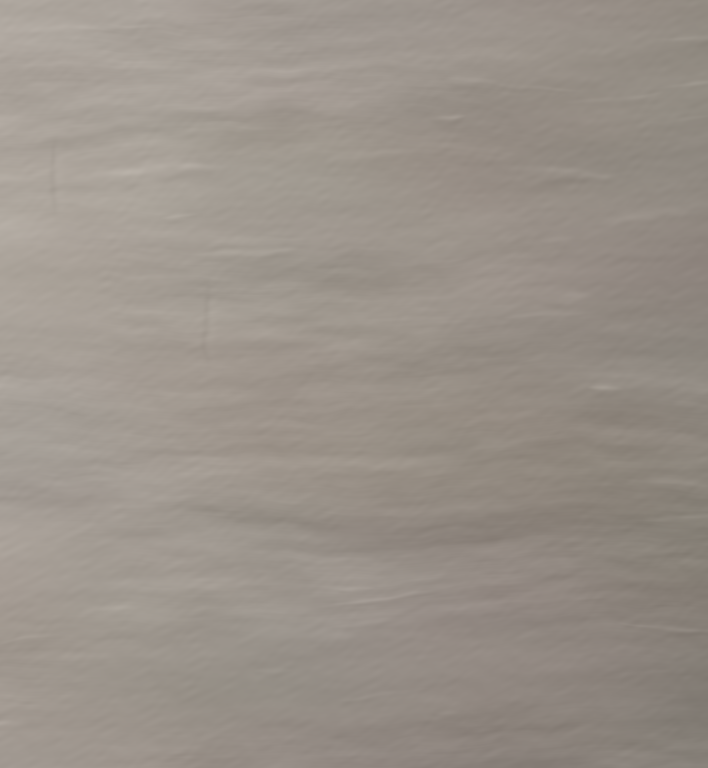
This texture is drawn by a WebGL 2 fragment shader. Its source:

```glsl
#version 300 es
precision highp float;
// Pale grey-brown wood laminate: a soft diagonal light falloff, stretched value
// noise for the nearly horizontal grain, scattered ragged pale flecks and
// two faint board joints. All lengths are in canvas heights.
uniform vec2 u_resolution;
out vec4 fragColor;

float hash(vec2 p) {
    return fract(sin(dot(p, vec2(127.1, 311.7))) * 43758.5453);
}

float noise(vec2 p) {
    vec2 cell = floor(p), f = fract(p);
    f = f * f * (3.0 - 2.0 * f);
    float low = mix(hash(cell), hash(cell + vec2(1, 0)), f.x);
    float high = mix(hash(cell + vec2(0, 1)), hash(cell + vec2(1, 1)), f.x);
    return mix(low, high, f.y);
}

float fbm(vec2 p) {
    float sum = 0.0, gain = 0.5;
    for (int i = 0; i < 4; i++) {
        sum += gain * (noise(p) - 0.5);
        p = mat2(1.6, 0.15, -0.15, 2.0) * p + 17.3;
        gain *= 0.55;
    }
    return sum;
}

// Smooth bump of height one around zero.
float bump(float offset, float width) {
    float t = offset / width;
    return exp(-t * t);
}

// Lens-shaped pale flecks, each with a slight shadow under its edge.
float flecks(vec2 p) {
    float sum = 0.0;
    for (int i = 0; i < 40; i++) {
        float id = float(i);
        vec2 center = vec2(hash(vec2(id, 1.3)) * 0.95, hash(vec2(id, 4.7)));
        float halfLength = mix(0.025, 0.11, pow(hash(vec2(id, 7.1)), 2.0));
        float thickness = mix(0.003, 0.0075, hash(vec2(id, 9.9)));
        vec2 d = p - center;
        d.y -= d.x * (hash(vec2(id, 12.4)) - 0.4) * 0.2;
        float taper = max(0.0, 1.0 - d.x * d.x / (halfLength * halfLength));
        float width = thickness * (0.35 + 0.65 * taper);
        float ridge = bump(d.y, width);
        float shadow = bump(d.y + 2.0 * width, 1.5 * width);
        float strength = mix(0.3, 1.0, pow(hash(vec2(id, 15.8)), 2.0));
        sum += (ridge - 0.4 * shadow) * taper * strength;
    }
    return sum;
}

// Short vertical seams that fade at both ends.
float joints(vec2 p) {
    float sum = 0.0;
    for (int i = 0; i < 2; i++) {
        vec2 d = p - vec2(0.075 + 0.198 * float(i), 0.77 - 0.19 * float(i));
        float fade = 1.0 - smoothstep(0.02, 0.065, abs(d.y));
        sum += fade * (bump(d.x, 0.004) - 0.4 * bump(d.x - 0.009, 0.006));
    }
    return sum;
}

void main() {
    vec2 p = gl_FragCoord.xy / u_resolution.y;

    // Grain space: tilted more toward the bottom, wavy and slightly ragged.
    vec2 g = p;
    g.y -= p.x * mix(0.07, -0.01, p.y);
    g.y += 0.03 * (noise(p * vec2(4.0, 6.0)) - 0.5);
    g.y += 0.007 * (noise(p * vec2(24.0, 30.0)) - 0.5);

    // Broad light falloff from upper left to lower right.
    float tone = 0.602 - 0.125 * (p.x - 0.46) + 0.062 * (p.y - 0.5);
    tone += 0.045 * fbm(p * vec2(2.8, 4.0) + 5.0);

    // Wide bands, short thin streaks in patches, and fine surface relief.
    tone += 0.066 * fbm(g * vec2(3.0, 17.0));
    float patches = smoothstep(0.25, 0.75, noise(p * vec2(3.5, 8.0) + 31.0));
    tone += 0.065 * (0.25 + patches) * fbm(g * vec2(11.0, 62.0) + 11.0);
    vec2 relief = mat2(0.9, -0.43, 0.43, 0.9) * p * vec2(1.0, 1.0);
    relief *= vec2(70.0, 150.0);
    tone += 0.015 * (noise(relief) - noise(relief + vec2(0.3, 0.8)));

    // Flecks broken up along their length, and the seams.
    float broken = 0.15 + 1.3 * noise(g * vec2(36.0, 110.0));
    tone += 0.055 * flecks(g) * broken;
    tone -= 0.018 * joints(p + vec2(0.009 * noise(p * 40.0), 0.0));

    // Warm grey with drifting green and mauve tints.
    vec3 color = vec3(tone) - vec3(0.0, 0.030, 0.063);
    float tint = fbm(p * vec2(3.0, 4.5) + 43.0);
    color += tint * vec3(-0.016, 0.014, 0.004);
    color.b += 0.018 * fbm(p * vec2(2.0, 5.0) + 71.0);

    fragColor = vec4(color, 1.0);
}
```
